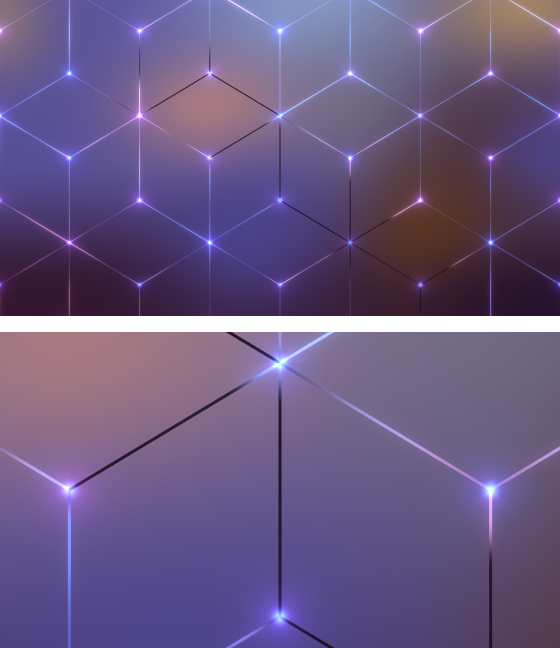
Top: the whole. Bottom: its middle third, enlarged.
Give the GLSL for this background, as a Shadertoy shader.

```glsl
// Glowing rhombus lattice with bright nodes over soft, blurred colour lights.

// Lattice, in canvas heights: column step and half the length of a vertical spoke
const vec2  UNIT        = vec2(0.2222, 0.1339);
const vec2  HUB_ORIGIN  = vec2(0.0, 0.634);
const vec2  HUB_PERIOD  = vec2(2.0, 6.0);
const float LINE_HALF   = 0.0016;
const float LINE_HALO   = 0.007;
const float NODE_CORE   = 0.0065;
const float NODE_HALO   = 0.016;

// Ends of the band in which the lines turn dark, and its reach
const vec2  SHADE_START = vec2(-0.34, 0.74);
const vec2  SHADE_END   = vec2(0.45, 0.12);
const float SHADE_REACH = 0.14;

// Background colours
const vec3 PLUM   = vec3(0.20, 0.09, 0.18);
const vec3 INDIGO = vec3(0.34, 0.31, 0.59);
const vec3 DUSK   = vec3(0.29, 0.18, 0.22);
const vec3 SKY    = vec3(0.53, 0.62, 0.80);
const vec3 SLATE  = vec3(0.46, 0.43, 0.50);
const vec3 ROSE   = vec3(0.70, 0.50, 0.49);
const vec3 TAN    = vec3(0.66, 0.53, 0.39);
const vec3 VIOLET = vec3(0.30, 0.27, 0.57);
const vec3 AMBER  = vec3(0.38, 0.22, 0.11);
const vec3 NIGHT  = vec3(0.14, 0.06, 0.17);

// Line and node colours
const vec3 LINE_BLUE = vec3(0.32, 0.55, 1.00);
const vec3 LINE_PINK = vec3(0.85, 0.50, 0.75);
const vec3 LINE_DARK = vec3(0.09, 0.04, 0.08);
const vec3 CORE_BLUE = vec3(0.30, 0.68, 1.00);
const vec3 HALO_BLUE = vec3(0.16, 0.22, 0.95);
const vec3 HALO_PINK = vec3(0.62, 0.16, 0.80);

float hash(vec2 p) {
    vec3 v = fract(vec3(p.xyx) * 0.1031);
    v += dot(v, v.yzx + 33.33);
    return fract((v.x + v.y) * v.z);
}

float cornerSlope(vec2 cell, vec2 offset) {
    float angle = 6.2832 * hash(cell + 57.0);
    return dot(vec2(cos(angle), sin(angle)), offset);
}

float gradientNoise(vec2 p) {
    vec2 i = floor(p), f = p - i, e = vec2(1.0, 0.0);
    vec2 u = f * f * f * (f * (f * 6.0 - 15.0) + 10.0);
    return mix(mix(cornerSlope(i, f), cornerSlope(i + e, f - e), u.x),
               mix(cornerSlope(i + e.yx, f - e.yx), cornerSlope(i + e.xx, f - e.xx), u.x), u.y);
}

float segmentDistance(vec2 p, vec2 a, vec2 b) {
    vec2 ab = b - a;
    return length(p - a - ab * clamp(dot(p - a, ab) / dot(ab, ab), 0.0, 1.0));
}

// Tints the base with one soft elliptical light
vec3 light(vec3 base, vec2 p, vec2 centre, vec2 radius, vec3 tint, float strength) {
    vec2 d = (p - centre) / radius;
    return mix(base, tint, strength * exp(-dot(d, d)));
}

vec3 background(vec2 p) {
    vec3 c = mix(PLUM, INDIGO, smoothstep(0.05, 0.52, p.y));
    c = light(c, p, vec2( 0.60, 0.50), vec2(0.40, 0.50), DUSK,   0.96);
    c = light(c, p, vec2( 0.10, 1.02), vec2(0.42, 0.36), SKY,    0.95);
    c = light(c, p, vec2( 0.20, 0.66), vec2(0.22, 0.24), SLATE,  0.65);
    c = light(c, p, vec2(-0.22, 0.65), vec2(0.26, 0.18), ROSE,   0.92);
    c = light(c, p, vec2( 0.76, 0.98), vec2(0.28, 0.17), TAN,    0.92);
    c = light(c, p, vec2(-0.90, 0.94), vec2(0.17, 0.18), TAN,    0.60);
    c = light(c, p, vec2(-0.10, 0.25), vec2(0.28, 0.26), VIOLET, 0.85);
    c = light(c, p, vec2( 0.47, 0.27), vec2(0.20, 0.22), AMBER,  0.80);
    c = light(c, p, vec2( 0.87, 0.52), vec2(0.20, 0.14), VIOLET, 0.75);
    return light(c, p, vec2(0.80, 0.0), vec2(0.40, 0.20), NIGHT, 0.90);
}

void mainImage(out vec4 fragColor, in vec2 fragCoord) {
    vec2 p = (fragCoord - vec2(0.5 * iResolution.x, 0.0)) / iResolution.y;
    float pixel = 1.0 / iResolution.y;

    // Nearest six-spoke hub of two interleaved grids
    vec2 q = (p - HUB_ORIGIN) / UNIT;
    vec2 hubA = HUB_PERIOD * round(q / HUB_PERIOD);
    vec2 shift = 0.5 * HUB_PERIOD;
    vec2 hubB = HUB_PERIOD * round((q - shift) / HUB_PERIOD) + shift;
    vec2 regular = vec2(sqrt(3.0), 1.0);
    vec2 hub = length((q - hubA) * regular) < length((q - hubB) * regular) ? hubA : hubB;

    // Nearest spoke, then the nearer of its two end nodes
    vec2 local = q - hub, side = sign(local), folded = abs(local) * UNIT;
    float upright = segmentDistance(folded, vec2(0.0), vec2(0.0, 2.0) * UNIT);
    float slanted = segmentDistance(folded, vec2(0.0), UNIT);
    float d = min(upright, slanted);
    vec2 tip = upright < slanted ? vec2(0.0, 2.0 * side.y) : side;
    float toHub = length(local * UNIT), toTip = length((local - tip) * UNIT);
    float node = min(toHub, toTip);
    float nodeHash = hash((toHub < toTip ? hub : hub + tip) + 31.0);

    // Lines: brightness and tint wander along each spoke
    float spokeHash = hash(2.0 * hub + tip + 73.0);
    float wander = gradientNoise(p * 5.0 + 19.0 * spokeHash);
    float lit = smoothstep(-0.35, 0.55, wander + 0.35 * (spokeHash - 0.5));
    float band = segmentDistance(p, SHADE_START, SHADE_END) / SHADE_REACH;
    float shade = smoothstep(0.3, 0.6, exp(-band * band) - 0.5 * wander);
    vec3 color = background(p);
    vec3 tint = mix(LINE_BLUE, LINE_PINK, smoothstep(-0.3, 0.4, gradientNoise(p * 2.3 + 7.0) - 0.3 * p.x));
    vec3 lineColor = mix(color + tint * (0.12 + 0.6 * lit), LINE_DARK, 0.9 * shade);
    color += tint * 0.22 * lit * lit * (1.0 - shade) * exp(-d / LINE_HALO);
    color = mix(color, lineColor, clamp((LINE_HALF - d) / pixel + 0.5, 0.0, 1.0));

    // Nodes: small bright core inside a coloured halo
    float power = mix(0.55, 1.1, nodeHash);
    color += power * mix(HALO_BLUE, HALO_PINK, fract(nodeHash * 7.0)) * 0.75 * exp(-node / NODE_HALO);
    color += power * CORE_BLUE * exp(-node * node / (NODE_CORE * NODE_CORE));
    fragColor = vec4(clamp(color, 0.0, 1.0), 1.0);
}
```
